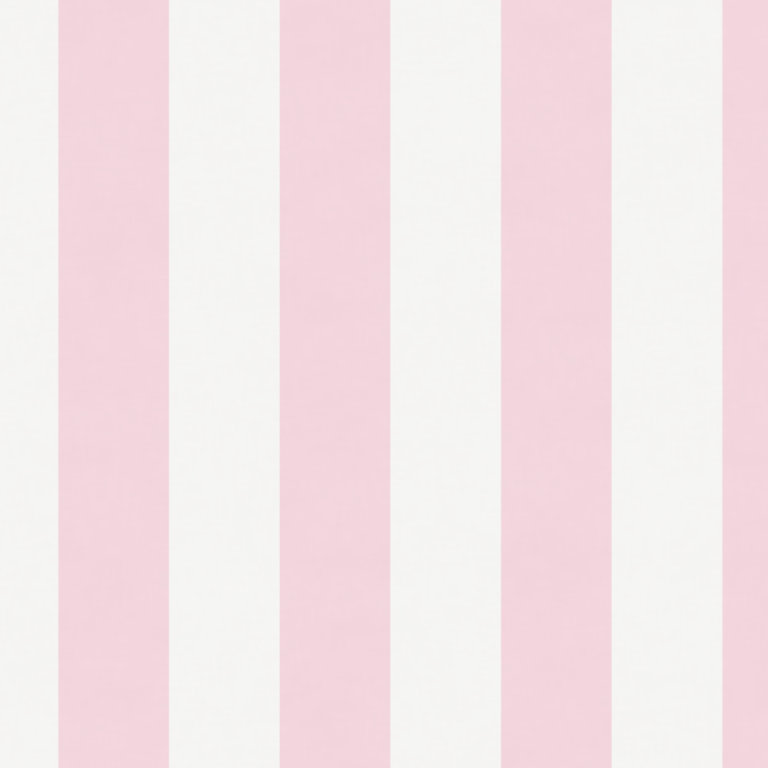
Write a three.js fragment shader that draws this pattern.

```glsl
varying vec2 vUv;

const vec3 CREAM = vec3(0.960, 0.959, 0.952);
const vec3 PINK = vec3(0.950, 0.836, 0.868);
const float PERIOD = 0.2882;        // pink stripe to pink stripe
const float STRIPE_WIDTH = 0.1440;
const float FIRST_CENTER = 0.1480;
const float EDGE_SOFTNESS = 0.0013;
const float THREAD_STRENGTH = 0.008;
const float MOTTLE_STRENGTH = 0.010;

float hash(vec2 p) {
  vec3 q = fract(vec3(p.xyx) * 0.1031);
  q += dot(q, q.yzx + 33.33);
  return fract((q.x + q.y) * q.z);
}

float valueNoise(vec2 p) {
  vec2 cell = floor(p);
  vec2 f = fract(p);
  f = f * f * (3.0 - 2.0 * f);
  float low = mix(hash(cell), hash(cell + vec2(1.0, 0.0)), f.x);
  float high = mix(hash(cell + vec2(0.0, 1.0)), hash(cell + vec2(1.0, 1.0)), f.x);
  return mix(low, high, f.y);
}

// Signed distance to the nearest pink stripe, negative inside
float stripeDistance(float x) {
  float offset = fract((x - FIRST_CENTER) / PERIOD + 0.5) - 0.5;
  return abs(offset) * PERIOD - 0.5 * STRIPE_WIDTH;
}

// Faint crossing threads of woven cloth, centred on zero
float weave(vec2 p) {
  float weft = valueNoise(p * vec2(70.0, 230.0));
  float warp = valueNoise(p * vec2(230.0, 70.0) + 41.0);
  return 0.5 * (weft + warp) - 0.5;
}

// Soft, slightly flattened patches of uneven dye, centred on zero
float mottle(vec2 p) {
  float broad = valueNoise(p * vec2(14.0, 22.0) + 7.0);
  float fine = valueNoise(p * vec2(38.0, 60.0) + 19.0);
  return mix(broad, fine, 0.4) - 0.5;
}

void main() {
  float d = stripeDistance(vUv.x);
  float pink = 1.0 - smoothstep(-EDGE_SOFTNESS, EDGE_SOFTNESS, d);
  vec3 color = mix(CREAM, PINK, pink);

  // Dye shows its unevenness more in the pink
  color += THREAD_STRENGTH * weave(vUv);
  color += MOTTLE_STRENGTH * mottle(vUv) * mix(vec3(0.4), vec3(0.5, 1.2, 1.0), pink);

  gl_FragColor = vec4(color, 1.0);
}
```
